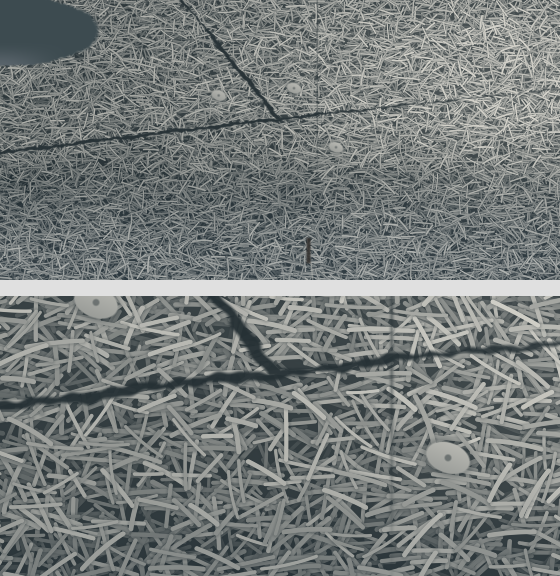
Top, the full canvas; bottom, a detail of the centre.
A Shadertoy shader for this texture:

```glsl
const vec3 DARK = vec3(0.17, 0.21, 0.225);
const vec3 PALE = vec3(0.74, 0.74, 0.715);
const vec3 HOLE_DEEP = vec3(0.24, 0.295, 0.315);
const vec3 HOLE_HAZE = vec3(0.36, 0.40, 0.43);
const vec3 ROD_COLOR = vec3(0.20, 0.19, 0.18);

const int LAYERS = 9;
const float CELL = 0.036;          // one fibre per cell and layer
const float FIBRE_WIDTH = 0.0024;  // half width
const float FIBRE_BEND = 5.0;
const float SHADOW_WIDTH = 0.0035;
const float SHADOW_DEPTH = 0.32;

const vec2 HOLE_CENTER = vec2(0.02, 0.89);
const vec2 HOLE_RADIUS = vec2(0.33, 0.125);
const vec2 GLOW_CENTER = vec2(1.9, 0.72);
const vec2 JOINT = vec2(1.0, 0.57); // where the two cracks meet
const float SEAM_X = 1.133;
const vec2 WASHERS[3] = vec2[3](vec2(0.781, 0.659), vec2(1.05, 0.685), vec2(1.2, 0.474));
const vec2 WASHER_RADIUS = vec2(0.027, 0.018);

vec3 hash3(vec2 p) {
    vec3 q = fract(vec3(p.xyx) * vec3(0.1031, 0.1030, 0.0973));
    q += dot(q, q.yxz + 33.33);
    return fract((q.xxy + q.yzz) * q.zyx);
}

mat2 rotate(float a) {
    float c = cos(a), s = sin(a);
    return mat2(c, s, -s, c);
}

float wobble(float x) {
    return 0.5 * sin(x * 23.0) + 0.3 * sin(x * 61.0 + 1.3) + 0.35 * sin(x * 147.0 + 4.0);
}

// Coverage of a shape from its signed distance
float cover(float d, float blur) {
    return 1.0 - smoothstep(-blur, blur, d);
}

// Stacked layers of bent fibres, each casting a narrow shadow
float fibreTone(vec2 p, float px) {
    float tone = 0.04;
    for (int k = 0; k < LAYERS; k++) {
        float layer = float(k);
        float turn = layer * 0.7;
        vec2 g = rotate(turn) * p / CELL + 40.0 + layer * vec2(17.3, 9.7);
        vec2 id = floor(g);
        float height = layer / float(LAYERS - 1);
        for (int j = 0; j < 9; j++) {
            vec2 cell = id + vec2(j % 3 - 1, j / 3 - 1);
            vec3 r = hash3(cell + layer * 71.0);
            vec3 s = hash3(cell + layer * 53.0 + 211.0);
            // Angles spread all round, with a lean to the horizontal
            float angle = 3.1416 * (r.z - 0.5);
            angle -= 0.28 * sin(2.0 * angle);
            vec2 q = rotate(-angle - turn) * (g - cell - r.xy) * CELL;
            q.y += (s.x - 0.5) * FIBRE_BEND * q.x * q.x;
            float halfLength = CELL * mix(0.45, 0.95, s.y);
            float width = FIBRE_WIDTH * mix(0.75, 1.25, s.x);
            float d = length(vec2(max(abs(q.x) - halfLength, 0.0), q.y)) - width;
            tone *= 1.0 - SHADOW_DEPTH * cover(d - 0.001, SHADOW_WIDTH);
            float fibre = mix(0.22, 0.86, height) + 0.3 * (s.z - 0.5);
            tone = mix(tone, fibre, cover(d, 0.6 * px));
        }
    }
    return tone;
}

// Dark amount of both cracks and the faint vertical seam
float crackMask(vec2 p, float px) {
    float blur = max(px, 0.003);
    float ridge = 0.453 + 0.13 * p.x - 0.008 * p.x * p.x + 0.004 * wobble(p.x);
    float width = mix(0.0055, 0.0022, smoothstep(0.8, 1.5, p.x)) + 0.0025 * wobble(p.x * 1.7 + 2.0);
    float lengthwise = cover(abs(p.y - ridge) - width, blur);
    lengthwise *= mix(0.95, 0.65, smoothstep(1.0, 1.8, p.x));

    float side = JOINT.x - 0.814 * (p.y - JOINT.y) + 0.005 * wobble(p.y * 1.3);
    width = mix(0.007, 0.003, smoothstep(0.8, 0.95, p.y)) + 0.002 * wobble(p.y * 2.0);
    float slanted = cover(abs(p.x - side) * 0.775 - width, blur);
    slanted *= 0.95 * smoothstep(JOINT.y - 0.005, JOINT.y + 0.005, p.y);

    float seam = 0.5 * cover(abs(p.x - SEAM_X) - 0.0018, blur) * smoothstep(0.25, 0.6, p.y);
    return max(max(lengthwise, slanted), seam);
}

void mainImage(out vec4 fragColor, in vec2 fragCoord) {
    float px = 1.0 / iResolution.y;
    vec2 p = fragCoord * px;

    // Uneven light: glow at the right, dim band under the crack
    vec2 away = (p - GLOW_CENTER) / vec2(0.85, 0.42);
    float glow = exp(-dot(away, away));
    float band = (p.y - 0.33) / 0.14;
    float dim = exp(-band * band) * (1.0 - 0.5 * glow);
    float mottle = sin(p.x * 9.0 + 2.0 * sin(p.y * 7.0)) * sin(p.y * 13.0 + p.x * 4.0);
    float tone = fibreTone(p, px) * (0.92 + 0.2 * glow - 0.12 * dim);
    tone += 0.2 * glow - 0.06 * dim + 0.025 * mottle;

    // Washers with a rim shadow and a central pin
    for (int i = 0; i < 3; i++) {
        vec2 q = rotate(0.35) * (p - WASHERS[i]);
        float d = (length(q / WASHER_RADIUS) - 1.0) * WASHER_RADIUS.y;
        tone *= 1.0 - 0.4 * cover(d - 0.002, 0.006);
        tone = mix(tone, 0.83 + 5.0 * q.y + 0.1 * glow, cover(d, px));
        tone = mix(tone, 0.35, 0.8 * cover(length(q) - 0.004, 1.2 * px));
    }

    tone = mix(tone, -0.04, crackMask(p, px));
    vec3 color = mix(DARK, PALE, clamp(tone, -0.1, 1.15));
    color += vec3(-0.008, 0.0, 0.012) * (1.0 - smoothstep(0.0, 0.5, p.y));

    // Thin rod with a pale tail near the bottom edge
    vec2 rod = abs(p - vec2(1.102, 0.105)) - vec2(0.007, 0.045);
    float tail = cover(abs(p.x - 1.117 + 0.1 * p.y) - 0.002, px) * cover(p.y - 0.06, px);
    color = mix(color, PALE, 0.6 * tail);
    color = mix(color, ROD_COLOR, 0.9 * cover(max(rod.x, rod.y), 1.5 * px));

    // Smooth opening in the corner
    vec2 h = (p - HOLE_CENTER) / HOLE_RADIUS;
    float edge = (length(h) - 1.0) * HOLE_RADIUS.y + 0.003 * wobble(p.x * 1.5);
    float haze = smoothstep(-0.3, -1.1, h.y) * (1.0 - smoothstep(0.0, 0.25, p.x));
    color = mix(color, mix(HOLE_DEEP, HOLE_HAZE, haze), cover(edge, 0.005));

    fragColor = vec4(color, 1.0);
}
```
